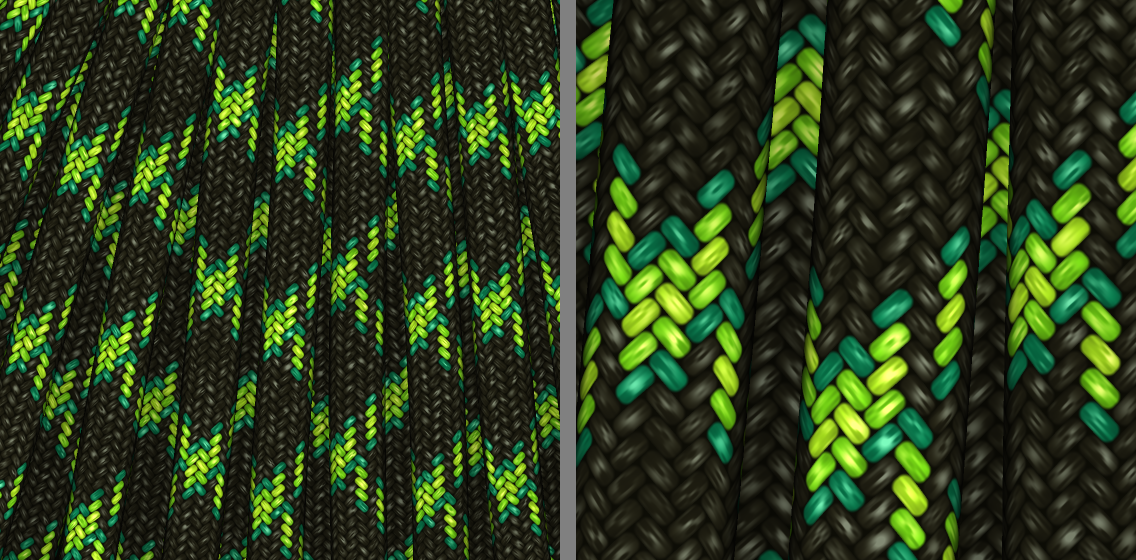
Left, the full canvas; right, a detail of the centre.
Give the GLSL for this texture, as a WebGL 1 fragment shader.

```glsl
precision highp float;
// Braided cords laid side by side in a fan, with sunken cords showing in the gaps.
// Each cord is a cylinder wrapped in a two-over-two braid of sixteen threads per
// direction; five neighbouring threads each way are coloured and cross once a turn.
uniform vec2 u_resolution;

const float PI = 3.14159265;
const float RADIUS = 0.051;        // cord radius
const float SINK = 0.042;          // depth of the cords lying in the gaps
const float TURN_LENGTH = 0.319;   // height of one turn of a thread
const float THREADS = 16.0;        // threads per direction
const float CROSS_HEIGHT = 0.74;   // usual height of a coloured crossing
const float CROSS_ANGLE = -0.45;   // usual angle of a crossing around the cord
const float TOP_SPACING = 0.098;
const float BOTTOM_SPACING = 0.147;
const float BEND = 0.005;

const vec3 GAP = vec3(0.045, 0.045, 0.02);
const vec3 BLACK = vec3(0.125, 0.12, 0.07);
const vec3 BLACK_SHEEN = vec3(0.50, 0.53, 0.45);
const vec3 TEAL = vec3(0.03, 0.46, 0.29);
const vec3 TEAL_SHEEN = vec3(0.48, 0.92, 0.70);
const vec3 LIME = vec3(0.45, 0.82, 0.08);
const vec3 YELLOW = vec3(0.66, 0.88, 0.12);
const vec3 LIME_SHEEN = vec3(1.0, 1.0, 0.52);

float hash(vec2 p) {
  vec3 q = fract(vec3(p.xyx) * 0.1031);
  q += dot(q, q.yzx + 33.33);
  return fract((q.x + q.y) * q.z);
}

float noise(vec2 p) {
  vec2 i = floor(p), f = fract(p);
  f = f * f * (3.0 - 2.0 * f);
  return mix(mix(hash(i), hash(i + vec2(1.0, 0.0)), f.x),
             mix(hash(i + vec2(0.0, 1.0)), hash(i + vec2(1.0, 1.0)), f.x), f.y);
}

// Horizontal position of a cord's axis at height y.
float axisX(float cord, float y) {
  float left = min(cord, 0.0);
  float top = 0.545 + TOP_SPACING * cord;
  float bottom = 0.495 + BOTTOM_SPACING * cord - 0.012 * left * left;
  float phase = 2.0 * PI * hash(vec2(cord * 2.0 + 40.0, 3.0));
  return mix(bottom, top, y) + BEND * sin(5.0 * y + phase);
}

// Colour of the braid; u runs around the cord and w along it, in threads.
vec3 braid(float u, float w, float seed, float facing) {
  vec2 ab = vec2(u + w, u - w);
  vec2 cell = floor(ab), f = fract(ab);
  float column = mod(cell.x + cell.y, 4.0);
  float second = mod(column, 2.0);
  bool rising = column < 2.0;
  float thread = rising ? cell.x : cell.y;
  float start = (rising ? cell.y : cell.x) - second;
  vec2 c = rising ? f : f.yx;
  c += vec2(-0.5, second - 1.0);

  // One visible float of thread: a rounded, domed lozenge with fine fibres.
  float edge = length(max(abs(c) - vec2(0.08, 0.54), 0.0)) - 0.41;
  float mask = smoothstep(0.09, -0.10, edge);
  float dome = 1.0 - 1.4 * c.x * c.x - 0.35 * c.y * c.y;
  vec2 id = vec2(thread + 70.0, start + 90.0 + 37.0 * seed);
  float luck = hash(id);
  float fibre = noise(vec2(c.x * 7.0, c.y * 1.6) + id * 9.0);
  float shift = (luck - 0.5) * 0.5;
  float glint = exp(-9.0 * pow(c.x - 0.4 * shift, 2.0) - 4.5 * pow(c.y - shift, 2.0));
  glint *= smoothstep(0.2, 0.8, fibre) * (0.45 + 0.75 * luck) * facing;

  // Coloured bundle: teal on the outside, lime within, yellow in the middle.
  float strand = abs(mod(thread + 2.0, THREADS) - 2.0);
  vec3 base = BLACK, sheen = BLACK_SHEEN;
  if (strand < 2.5) {
    base = strand > 1.5 ? TEAL : (strand > 0.5 ? LIME : YELLOW);
    sheen = strand > 1.5 ? TEAL_SHEEN : LIME_SHEEN;
  }
  vec3 body = base * (0.35 + 0.65 * dome) * (0.8 + 0.35 * fibre);
  return mix(GAP, mix(body, sheen, clamp(glint, 0.0, 0.9)), mask);
}

vec3 scene(vec2 p) {
  // Find the cord nearest the viewer; odd indices are the sunken ones.
  float best = -1.0, cord = 0.0, sunken = 0.0;
  for (int n = -13; n <= 11; n++) {
    float odd = mod(float(n) + 14.0, 2.0);
    float candidate = float(n) * 0.5;
    float d = p.x - axisX(candidate, p.y);
    float z = sqrt(max(RADIUS * RADIUS - d * d, 0.0)) - SINK * odd;
    if (abs(d) < RADIUS && z > best) {
      best = z;
      cord = candidate;
      sunken = odd;
    }
  }
  if (best < -0.5) return GAP * 0.5;

  // Unroll the cylinder along its leaning axis.
  float x = axisX(cord, p.y);
  float lean = (axisX(cord, p.y + 0.01) - x) / 0.01;
  float d = p.x - x;
  float along = p.y + lean * d / (1.0 + lean * lean);
  float across = clamp(d / RADIUS, -0.999, 0.999);
  float seed = cord * 2.0 + 20.0;
  float angle = asin(across) - CROSS_ANGLE - 1.1 * (hash(vec2(seed, 7.0)) - 0.5);
  float height = along - CROSS_HEIGHT - 0.17 * (hash(vec2(seed, 11.0)) - 0.5);
  height += sunken * 0.4 * TURN_LENGTH;

  // Light the cord, dim towards its rim and deeper in the gaps.
  float facing = sqrt(1.0 - across * across);
  float light = smoothstep(0.0, 0.75, facing) * mix(1.0, 0.72, sunken);
  light *= 0.92 + 0.16 * noise(p * 5.0 + seed);
  vec3 color = braid(angle * THREADS / (2.0 * PI), height * THREADS / TURN_LENGTH, seed, facing);
  return color * (0.12 + 0.95 * light);
}

void main() {
  // Average four samples to smooth every edge.
  vec3 sum = vec3(0.0);
  for (int k = 0; k < 4; k++) {
    vec2 offset = vec2(mod(float(k), 2.0), floor(float(k) * 0.5)) * 0.5 - 0.25;
    sum += scene((gl_FragCoord.xy + offset) / u_resolution.y);
  }
  gl_FragColor = vec4(sum * 0.25, 1.0);
}
```
